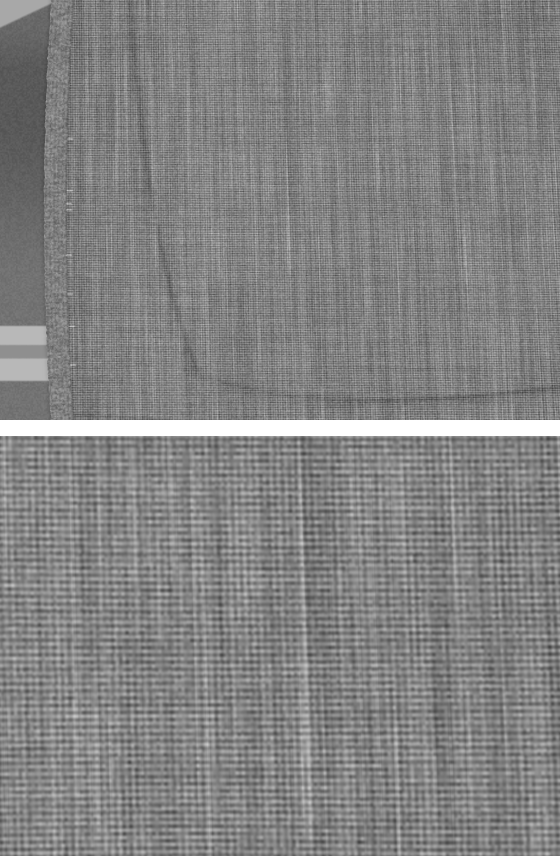
Top, the full canvas; bottom, a detail of the centre.
This texture is drawn by a Shadertoy shader. Its source:

```glsl
const float ROWS = 175.0;          // weft threads per canvas height
const float COLUMNS = 173.0;       // warp threads per canvas height
const float ROW_CONTRAST = 0.076;
const float COLUMN_CONTRAST = 0.045;
const float GRAIN = 0.12;
const float STREAK = 0.10;
const float SLUB = 0.075;
const float CLOTH_TONE = 0.503;
const float SELVEDGE_TONE = 0.50;
const float SELVEDGE_WIDTH = 0.054;
const float WALL_DARK = 0.35;
const float WALL_LIGHT = 0.45;
const float TRIM_TONE = 0.72;
const float CORNER_TONE = 0.66;
const float CREASE_DEPTH = 0.065;
const int SAMPLES = 3;             // antialiasing grid per axis
const float TAU = 6.2831853;

float hash(vec2 p) {
    vec3 q = fract(p.xyx * vec3(0.1031, 0.1030, 0.0973));
    q += dot(q, q.yzx + 33.33);
    return fract((q.x + q.y) * q.z);
}

float noise(vec2 p) {
    vec2 cell = floor(p), f = fract(p);
    f = f * f * (3.0 - 2.0 * f);
    float low = mix(hash(cell), hash(cell + vec2(1, 0)), f.x);
    float high = mix(hash(cell + vec2(0, 1)), hash(cell + vec2(1, 1)), f.x);
    return mix(low, high, f.y);
}

float band(float x, float from, float to, float soft) {
    return smoothstep(from - soft, from + soft, x) * (1.0 - smoothstep(to - soft, to + soft, x));
}

float ridge(float d, float width) {
    return exp(-d * d / (width * width));
}

// Bowed left edge of the cloth
float clothEdge(float y) {
    float ragged = noise(vec2(y * 130.0, 3.0)) - 0.5;
    return 0.105 + 0.065 * (y - 0.5) * (y - 0.5) + 0.003 * ragged;
}

// Smooth wall with pale trim, seen beside the cloth
float wall(vec2 p) {
    float tone = mix(WALL_LIGHT, WALL_DARK, smoothstep(0.3, 0.72, p.y));
    tone += 0.06 * smoothstep(0.82, 0.95, p.y);
    tone += 0.06 * (noise(p * 300.0) - 0.5);
    float trim = band(p.y, 0.093, 0.147, 0.003) + band(p.y, 0.178, 0.224, 0.003);
    tone = mix(tone, 0.56, band(p.y, 0.147, 0.178, 0.003));
    tone = mix(tone, TRIM_TONE, trim);
    float corner = smoothstep(-0.004, 0.004, p.y - 0.934 - 0.47 * p.x);
    return mix(tone, CORNER_TONE, corner);
}

// Soft dark folds pressed into the cloth
float creases(vec2 p) {
    float t = 1.0 - p.y;
    float sideX = 0.3125 + 0.05 * t + 0.115 * t * t + 0.05 * pow(t, 6.0);
    float side = p.x - sideX;
    float fold = ridge(side, 0.007) + 0.4 * ridge(side + 0.012, 0.022);
    fold *= smoothstep(0.08, 0.13, p.y) * mix(0.7, 1.1, noise(vec2(p.y * 9.0, 2.0)));
    float d = p.x - 0.87;
    float hem = p.y - 0.046 - (d < 0.0 ? 0.39 : 0.16) * d * d;
    float strength = smoothstep(0.45, 0.52, p.x) * mix(0.6, 1.2, smoothstep(0.6, 1.1, p.x));
    fold += (ridge(hem, 0.006) + 0.4 * ridge(hem + 0.01, 0.014)) * strength;
    fold += 0.35 * ridge(p.y - 0.135 + 0.015 * p.x, 0.006) * smoothstep(0.7, 0.9, p.x);
    fold += ridge(p.y - 0.021 + 0.05 * p.x, 0.005) * (1.0 - smoothstep(0.35, 0.45, p.x));
    return fold;
}

// Crossing threads with long, thin slubs
float weave(vec2 p) {
    vec2 q = p;
    q.x += 0.043 * p.x * (p.y - 0.5);
    q += 0.002 * vec2(noise(p * vec2(9, 5)), noise(p * vec2(5, 9) + 7.0));
    float rows = cos(TAU * ROWS * q.y) * mix(0.4, 1.5, noise(q * vec2(150, 130)));
    float columns = cos(TAU * COLUMNS * q.x) * mix(0.3, 1.6, noise(q * vec2(140, 18) + 5.0));
    float streak = noise(q * vec2(240, 7)) - 0.5;
    float broad = noise(q * vec2(60, 2.5) + 11.0) - 0.5;
    float slub = smoothstep(0.74, 0.94, noise(q * vec2(230, 5) + 23.0));
    float weft = noise(q * vec2(9, 220) + 31.0) - 0.5;
    float tone = ROW_CONTRAST * rows + COLUMN_CONTRAST * columns;
    tone += STREAK * streak + 0.035 * broad + SLUB * slub + 0.05 * weft;
    return tone + GRAIN * (noise(q * vec2(390, 330)) - 0.5);
}

float cloth(vec2 p, float inset) {
    float tone = CLOTH_TONE + weave(p);
    tone += 0.02 * (noise(p * 2.5) - 0.5);
    tone -= 0.03 * smoothstep(0.9, 1.5, p.x * 0.65 + p.y * 0.6);
    tone -= 0.025 * (1.0 - smoothstep(0.17, 0.36, p.x));
    tone -= CREASE_DEPTH * creases(p);

    // Dense selvedge with a dark seam
    float border = SELVEDGE_TONE + 0.12 * (noise(p * vec2(90, 240)) - 0.5);
    border += 0.16 * (noise(p * 350.0) - 0.5) + 0.02 * cos(TAU * 105.0 * inset);
    tone = mix(border, tone, smoothstep(-0.002, 0.002, inset - SELVEDGE_WIDTH));
    tone -= 0.06 * ridge(inset - SELVEDGE_WIDTH, 0.003);

    // Stray pale weft ends along the seam
    float slot = p.y * 65.0;
    float chance = hash(vec2(floor(slot), 41.0));
    float tuft = step(0.86, chance) * ridge(fract(slot) - 0.5, 0.12);
    float start = SELVEDGE_WIDTH + 0.03 * (chance - 0.93);
    return tone + 0.25 * tuft * band(inset, start, start + 0.014, 0.002);
}

void mainImage(out vec4 fragColor, in vec2 fragCoord) {
    float tone = 0.0;
    for (int i = 0; i < SAMPLES * SAMPLES; i++) {
        vec2 offset = (vec2(i % SAMPLES, i / SAMPLES) + 0.5) / float(SAMPLES) - 0.5;
        vec2 p = (fragCoord + offset) / iResolution.y;
        float inset = p.x - clothEdge(p.y);
        tone += inset > 0.0 ? cloth(p, inset) : wall(p) - 0.05 * ridge(inset, 0.006);
    }
    fragColor = vec4(vec3(clamp(tone / float(SAMPLES * SAMPLES), 0.0, 1.0)), 1.0);
}
```
